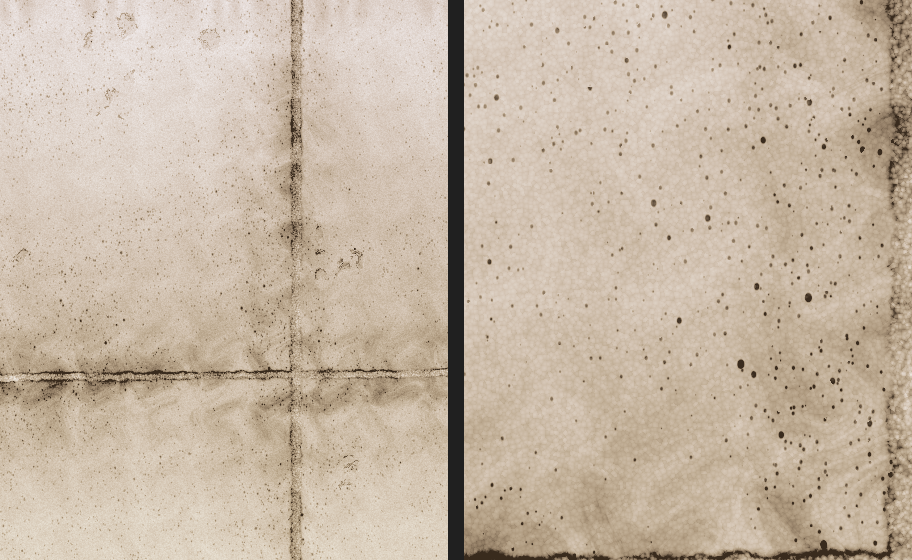
Left, the full canvas; right, a detail of the centre.
Write a Shadertoy shader that draws this texture.

```glsl
vec2 hash2(vec2 c) {
    vec3 q = fract(c.xyx * vec3(.1031, .1030, .0973));
    q += dot(q, q.yzx + 33.33);
    return fract((q.xx + q.yz) * q.zy);
}

// Cellular noise: xy = offset from the nearest point, z = its random id
vec3 cell(vec2 p) {
    vec2 base = floor(p);
    vec3 best = vec3(9., 9., 0.);
    for (int j = -1; j <= 1; j++)
    for (int i = -1; i <= 1; i++) {
        vec2 c = base + vec2(i, j), h = hash2(c);
        vec2 d = p - c - h;
        if (dot(d, d) < dot(best.xy, best.xy)) best = vec3(d, hash2(c + 71.3).x);
    }
    return best;
}

// Layered, warped sines, about -1 to 1
float cloud(vec2 p) {
    float sum = 0., amp = .55;
    for (int i = 0; i < 6; i++) {
        p = mat2(.8, .6, -.6, .8) * p + .7 * sin(p.yx * 1.3 + float(i) * 1.7);
        sum += amp * sin(p.x) * cos(p.y);
        p *= 1.9;
        amp *= .65;
    }
    return sum;
}

float bell(float x, float width) { return exp(-x * x / (width * width)); }

// Concrete colour for a tone from -1 (bleached) to 5 (soot)
vec3 concrete(float tone) {
    vec3 ramp[6] = vec3[6](vec3(.88, .84, .80), vec3(.83, .77, .71), vec3(.76, .69, .60),
                           vec3(.68, .60, .50), vec3(.56, .48, .39), vec3(.30, .24, .18));
    tone = clamp(tone, -1., 5.3);
    int k = int(clamp(floor(tone), 0., 4.));
    return mix(ramp[k], ramp[k + 1], tone - float(k));
}

// Small air holes; the share of filled cells follows density
float pits(vec2 p, float scale, float density) {
    vec3 c = cell(p * scale);
    float r = .27 * smoothstep(1. - density, 1.05 - .4 * density, c.z);
    float soft = scale / iResolution.y;
    float d = length(c.xy * vec2(1.2, .9)) - r;
    return smoothstep(soft, -soft, d) * smoothstep(0., .05, r);
}

// Flaked patches: x = floor, y = shaded rim, z = lit rim
vec3 chips(vec2 p) {
    vec3 spots[5] = vec3[5](vec3(.20, .90, .12), vec3(.59, .55, .07), vec3(.62, .17, .06),
                            vec3(.01, .55, .05), vec3(.35, .95, .07));
    float area = 0.;
    for (int i = 0; i < 5; i++) area += bell(length(p - spots[i].xy), spots[i].z);
    vec2 q = p + .016 * vec2(cloud(p * 75.), cloud(p * 75. + 9.));
    vec3 c = cell(q * 21.);
    float r = (.08 + .4 * c.z * c.z) * smoothstep(.3, .75, area) * step(.3, c.z);
    float d = (length(c.xy * vec2(1.25, .85)) - r) / 21.;
    float light = dot(normalize(c.xy + 1e-4), vec2(-.6, .8));
    float rim = bell(d, .0019) * step(.04, r);
    return vec3(smoothstep(.001, -.001, d) * step(.04, r),
                rim * smoothstep(-.8, .5, light), rim * smoothstep(.2, -.8, light));
}

void mainImage(out vec4 fragColor, in vec2 fragCoord) {
    vec2 p = fragCoord / iResolution.y;
    float broad = cloud(p * 7.), mottle = cloud(p * 45. + 4.);
    vec3 speck = cell(p * 400.);
    float grain = length(speck.xy) - .4 + .8 * (speck.z - .5);

    // Slab tone: bleached at the top, streaked at the upper edge
    float tone = .85 - 1.25 * smoothstep(.5, 1., p.y) - .75 * smoothstep(.24, .02, p.y);
    tone += .3 * smoothstep(.53, .56, p.x) * smoothstep(.3, .4, p.y);
    tone += .3 * broad + .3 * mottle + .8 * grain;
    tone += .9 * smoothstep(.92, 1., p.y) * (.5 + .5 * sin(p.x * 105. + 3. * sin(p.x * 31.)));

    // Distances to the two joints, with ragged sides
    float rough = .003 * cloud(p * 90.) + .0015 * cloud(p * 19.);
    float dx = p.x - .529 + rough;
    float dy = p.y - .325 - .012 * p.x + rough;

    // Grime spreading from the joints
    float sooty = .3 + .9 * bell(p.y - .69, .17) + .7 * bell(dy, .14);
    float grime = dx < 0. ? 2.4 * sooty * exp(dx / .055) : 1.5 * (.4 + .6 * sooty) * exp(-dx / .045);
    grime += dy > 0. ? 1.9 * exp(-dy / .06) : 2.6 * exp(dy / .075);
    tone += grime * clamp(.85 + .7 * broad + .7 * mottle, .3, 1.7);

    // Air holes, denser in patches
    float patchy = smoothstep(-.5, .7, cloud(p * 9. + 20.));
    float holes = .75 * pits(p, 230., .07 + .16 * patchy);
    holes = max(holes, .9 * pits(p + 3., 130., .03 + .08 * patchy));
    holes = max(holes, pits(p + 7., 75., .025 + .035 * patchy));
    tone += 4. * holes;

    vec3 chip = chips(p);
    tone += .5 * chip.x + 2.8 * chip.y - .7 * chip.z;

    // Mortar: fine sand, lighter lumps along the horizontal joint
    float sideX = abs(dx) - .009, sideY = abs(dy) - .0065;
    float side = min(sideX, sideY);
    float sand = length(cell(p * 270.).xy) - .42;
    float mortar = 2.4 + 2.2 * sand + 1.8 * grain + 1.6 * mottle;
    mortar += sideX < sideY ? .9 * sooty - .5 - 70. * dx
                            : .3 - 1.8 * smoothstep(.2, .5, abs(p.x - .42)) + 90. * dy;
    tone = mix(tone, mortar, smoothstep(.0012, -.0012, side));

    // Broken dark edges beside the mortar
    float crackX = bell(sideX, .0022) * (dx < 0. ? .5 + .9 * sooty : 1.1);
    float crackY = bell(sideY, .0022) * (dy > 0. ? 1.6 : 1.2);
    float crack = sideX < sideY ? crackX : crackY;
    tone += 1.3 * crack * clamp(.7 + 1.5 * cloud(p * 24. + 6.), .1, 1.7);

    // Warmer towards the bottom
    vec3 color = concrete(tone) * mix(vec3(1., 1., .97), vec3(1., .995, 1.015), p.y);
    fragColor = vec4(color, 1.);
}
```
